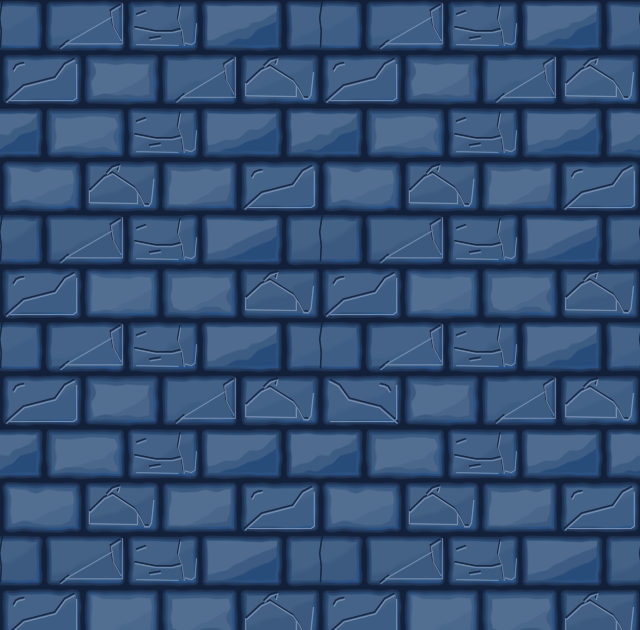
This texture is drawn by a WebGL 2 fragment shader. Its source:

```glsl
#version 300 es
precision highp float;
uniform vec2 u_resolution;
out vec4 outColor;

#define COLS 8.0
#define ROWS 11.776
#define BRICK_H 0.669
#define LINE_W 0.010
#define WOBBLE 0.022
#define MORTAR vec3(0.07, 0.125, 0.225)
#define EDGE vec3(0.13, 0.21, 0.34)
#define FRAME vec3(0.16, 0.29, 0.45)
#define BODY vec3(0.24, 0.36, 0.51)
#define SHEEN vec3(0.32, 0.43, 0.57)
#define GLINT vec3(0.50, 0.60, 0.73)
#define GLOW vec3(0.15, 0.33, 0.56)

// Kinds of brick
const int PANEL = 0, SLOPE = 1, SPLIT = 2, WEDGE = 3, SLABS = 4, ZIGZAG = 5, GABLE = 6;
const int KINDS[24] = int[24](
    WEDGE, SLABS, SLOPE, SPLIT,
    ZIGZAG, PANEL, WEDGE, GABLE,
    PANEL, SLABS, SLOPE, SLOPE,
    PANEL, GABLE, PANEL, ZIGZAG,
    WEDGE, SLABS, SLOPE, SPLIT,
    ZIGZAG, PANEL, PANEL, GABLE);
// Shift of each vertical joint, for even and odd rows
const float JOINTS[8] = float[8](0.0, 0.03, -0.05, 0.0, 0.0, 0.03, 0.0, -0.02);

float hash(vec2 p) {
    vec3 q = fract(p.xyx * 0.1031);
    q += dot(q, q.yzx + 33.33);
    return fract((q.x + q.y) * q.z);
}

float noise(vec2 p) {
    vec2 i = floor(p), f = fract(p);
    f = f * f * (3.0 - 2.0 * f);
    return mix(mix(hash(i), hash(i + vec2(1, 0)), f.x),
               mix(hash(i + vec2(0, 1)), hash(i + vec2(1, 1)), f.x), f.y);
}

float segment(vec2 p, vec2 a, vec2 b) {
    vec2 d = b - a;
    return length(p - a - d * clamp(dot(p - a, d) / dot(d, d), 0.0, 1.0));
}

float path(vec2 p, vec2 a, vec2 b, vec2 c, vec2 d) {
    return min(min(segment(p, a, b), segment(p, b, c)), segment(p, c, d));
}

float joint(float col, float odd) {
    return col + JOINTS[int(mod(col, 4.0) + 4.0 * odd)];
}

// Distance to the crack of a brick
float crack(vec2 p, int kind) {
    if (kind == SPLIT) return path(p, vec2(.48, .62), vec2(.45, .42), vec2(.47, .25), vec2(.46, .06));
    if (kind == WEDGE) return min(segment(p, vec2(.20, .06), vec2(.30, .14)),
        path(p, vec2(.92, .59), vec2(.81, .52), vec2(.84, .33), vec2(.93, .16)));
    if (kind == SLABS) return min(min(path(p, vec2(.12, .31), vec2(.40, .26), vec2(.62, .26), vec2(.75, .29)),
        path(p, vec2(.73, .58), vec2(.70, .42), vec2(.75, .28), vec2(.78, .10))),
        min(segment(p, vec2(.14, .47), vec2(.26, .51)), segment(p, vec2(.32, .17), vec2(.46, .19))));
    if (kind == ZIGZAG) return min(min(segment(p, vec2(.07, .06), vec2(.28, .25)),
        path(p, vec2(.28, .25), vec2(.66, .35), vec2(.78, .52), vec2(.89, .58))),
        path(p, vec2(.16, .45), vec2(.19, .50), vec2(.23, .52), vec2(.28, .53)));
    if (kind == GABLE) return min(min(path(p, vec2(.09, .28), vec2(.27, .45), vec2(.38, .50), vec2(.66, .32)),
        path(p, vec2(.66, .32), vec2(.73, .22), vec2(.79, .10), vec2(.84, .10))),
        path(p, vec2(.31, .50), vec2(.38, .57), vec2(.47, .60), vec2(.45, .53)));
    return 1.0;
}

// Distance to the lit rim of a chipped brick
float rim(vec2 p, int kind) {
    if (kind == WEDGE) return path(p, vec2(.95, .61), vec2(.95, .11), vec2(.26, .11), vec2(.83, .45));
    if (kind == SLABS) return min(path(p, vec2(.95, .36), vec2(.93, .13), vec2(.88, .10), vec2(.80, .12)),
        segment(p, vec2(.14, .10), vec2(.70, .09)));
    if (kind == ZIGZAG) return path(p, vec2(.92, .52), vec2(.92, .10), vec2(.88, .07), vec2(.12, .07));
    if (kind == GABLE) return min(path(p, vec2(.08, .28), vec2(.08, .13), vec2(.70, .12), vec2(.70, .25)),
        path(p, vec2(.79, .10), vec2(.85, .09), vec2(.88, .14), vec2(.91, .42)));
    return 1.0;
}

void main() {
    vec2 uv = gl_FragCoord.xy / u_resolution;
    float px = COLS / u_resolution.x;

    // Running bond: row from the top, column between shifted joints
    float y = (1.0 - uv.y) * ROWS + 0.016;
    float row = floor(y), odd = mod(row, 2.0);
    float x = uv.x * COLS - mix(0.552, 0.01, odd);
    float col = floor(x);
    if (x < joint(col, odd)) col -= 1.0;
    else if (x > joint(col + 1.0, odd)) col += 1.0;
    float left = joint(col, odd), width = joint(col + 1.0, odd) - left;
    vec2 p = vec2((x - left) / width, (1.0 - fract(y)) * BRICK_H);
    vec2 id = vec2(mod(col, 4.0), mod(row, 6.0));
    int kind = KINDS[int(id.x + 4.0 * id.y)];

    // Rounded, hand-cut bevel in stepped tones
    float grain = noise(p * 7.0 + id * 17.0) - 0.5;
    vec2 q = abs(p - vec2(0.5, BRICK_H * 0.5)) - vec2(0.5, BRICK_H * 0.5) + 0.09;
    float depth = 0.09 - length(max(q, 0.0)) - min(max(q.x, q.y), 0.0) + grain * WOBBLE;
    float soft = max(px, 0.014);
    vec3 color = mix(MORTAR, EDGE, smoothstep(-soft, soft, depth - 0.030));
    float lit = smoothstep(0.35, 0.6, p.x - p.y);
    color = mix(color, mix(FRAME, GLOW, lit * 0.7), smoothstep(-soft, soft, depth - 0.060));
    float face = smoothstep(-soft, soft, depth - 0.090);
    color = mix(color, BODY * (0.97 + 0.06 * hash(id + 5.0)), face);

    // Painted light on whole bricks
    float slant = p.y - 0.16 - 0.42 * p.x * sqrt(p.x) + grain * 0.08;
    float inset = depth - 0.135 + grain * 0.05;
    if (kind == PANEL) {
        color = mix(color, SHEEN, smoothstep(-soft, soft, inset) * mix(0.65, 1.0, smoothstep(-px, px, slant + 0.1)));
    } else if (kind == SLOPE) {
        color = mix(color, SHEEN, face * smoothstep(-soft, soft, slant) * 0.85);
        color = mix(color, mix(FRAME, GLOW, 0.25), face * smoothstep(-soft, soft, -slant - 0.13));
    } else {
        color = mix(color, SHEEN, face * smoothstep(-0.04, 0.04, slant) * 0.35);
    }

    // Cracks: dark cut with a lit lower lip, then chipped rims
    vec2 c = p;
    if (kind == ZIGZAG && row == 7.0 && col == 4.0) c.x = 1.0 - c.x;
    float aa = max(px * 0.6, 0.004);
    float cut = crack(c - vec2(-0.006, 0.014), kind);
    float lip = min(crack(c + vec2(-0.004, 0.010), kind) + (kind == SPLIT ? 1.0 : 0.0), rim(p, kind));
    color = mix(color, MORTAR, 0.85 * (1.0 - smoothstep(-aa, aa, cut - LINE_W)));
    float strength = kind == SLABS || kind == WEDGE ? 0.7 : 0.8;
    color = mix(color, GLINT, strength * (1.0 - smoothstep(-aa, aa, lip - LINE_W * 0.8)));
    outColor = vec4(color, 1.0);
}
```
